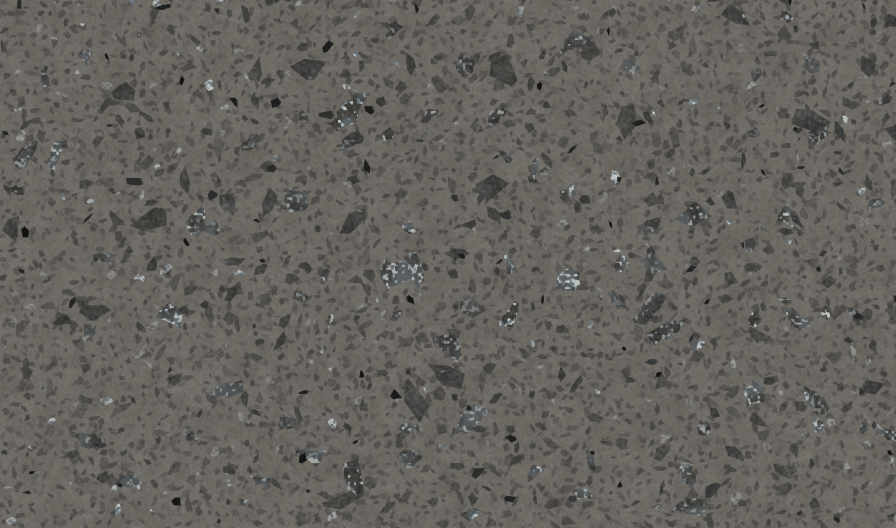
This texture is drawn by a WebGL 1 fragment shader. Its source:

```glsl
precision highp float;
uniform vec2 u_resolution;

#define FINE_CELL 0.0185
#define CHIP_CELL 0.034
#define CRYSTAL_CELL 0.076
#define SHARD_CELL 0.092
#define FLECK_CELL 0.046
#define SPARKLE_SCALE 165.0
#define EDGE_SOFTNESS 0.0006
#define RESIN vec3(0.426, 0.411, 0.389)
#define SMOKE vec3(0.295, 0.288, 0.275)
#define SLATE vec3(0.205, 0.217, 0.213)
#define BLUE_GREY vec3(0.39, 0.44, 0.47)
#define GLINT vec3(0.76, 0.78, 0.77)

vec3 hash3(vec2 p) {
  vec3 q = fract(p.xyx * vec3(0.1031, 0.1030, 0.0973));
  q += dot(q, q.yxz + 33.33);
  return fract((q.xxy + q.yzz) * q.zyx);
}

float noise(vec2 p) {
  vec2 i = floor(p), f = fract(p);
  f = f * f * (3.0 - 2.0 * f);
  float low = mix(hash3(i).x, hash3(i + vec2(1.0, 0.0)).x, f.x);
  float high = mix(hash3(i + vec2(0.0, 1.0)).x, hash3(i + 1.0).x, f.x);
  return mix(low, high, f.y);
}

// Irregular convex polygon cut by five randomly turned planes
float polygon(vec2 p, float radius, vec2 seed) {
  float d = -1.0;
  for (int i = 0; i < 5; i++) {
    float k = float(i);
    vec3 h = hash3(seed + k * 7.3);
    float a = (k + 0.7 * h.x) * 1.2566;
    d = max(d, dot(p, vec2(cos(a), sin(a))) - radius * (0.6 + 0.5 * h.y));
  }
  return d;
}

// Scattered grains: x = signed distance, yz = random values of the nearest one
vec3 grains(vec2 uv, float cell, float density, vec2 radii, float stretch, float seed) {
  vec2 home = floor(uv / cell);
  vec3 nearest = vec3(1.0, 0.0, 0.0);
  for (int y = -1; y <= 1; y++) {
    for (int x = -1; x <= 1; x++) {
      vec2 id = home + vec2(float(x), float(y));
      vec2 key = id + seed;
      vec3 place = hash3(key);
      vec3 form = hash3(key + 51.7);
      if (place.z > density) continue;
      vec2 p = uv - (id + 0.1 + 0.8 * place.xy) * cell;
      float a = form.x * 6.2832;
      p = mat2(cos(a), sin(a), -sin(a), cos(a)) * p;
      float s = mix(1.0, stretch, form.y);
      float radius = mix(radii.x, radii.y, form.z * form.z);
      float d = polygon(vec2(p.x / s, p.y * s), radius, key + 19.1);
      if (d < nearest.x) nearest = vec3(d, hash3(key + 87.3).xy);
    }
  }
  return nearest;
}

float cover(float d) {
  float w = EDGE_SOFTNESS + 0.5 / u_resolution.y;
  return 1.0 - smoothstep(-w, w, d);
}

void main() {
  vec2 uv = gl_FragCoord.xy / u_resolution.y;
  float grit = noise(uv * 210.0 + 11.0);
  float cloud = noise(uv * 38.0 + 70.0);
  float ragged = noise(uv * 95.0 + 40.0) - 0.5;

  // Resin ground with faint mottling
  vec3 color = RESIN + 0.04 * (cloud - 0.5) + 0.045 * (grit - 0.5);

  // Fine and middle-sized smoky chips
  vec3 g = grains(uv, FINE_CELL, 0.85, vec2(0.004, 0.0082), 1.55, 100.0);
  color = mix(color, SMOKE + 0.07 * (grit - 0.5), cover(g.x) * mix(0.2, 0.95, g.y));
  g = grains(uv, CHIP_CELL, 0.48, vec2(0.0055, 0.0125), 1.6, 300.0);
  vec3 chip = mix(SMOKE, SLATE, g.z) + 0.08 * (grit - 0.5);
  color = mix(color, chip, cover(g.x) * mix(0.35, 1.0, g.y));

  // Large crystals, part plain and part strewn with sparkle
  g = grains(uv, CRYSTAL_CELL, 0.5, vec2(0.011, 0.027), 1.5, 500.0);
  float glittery = smoothstep(0.25, 0.5, g.y);
  float body = cover(g.x + 0.008 * ragged * glittery);
  vec3 crystal = mix(SLATE, SMOKE, g.z * 0.8) + 0.09 * (cloud - 0.5) + 0.1 * (grit - 0.5);
  crystal = mix(crystal, BLUE_GREY, glittery * 0.5 * smoothstep(0.35, 0.8, cloud));
  float sparkle = smoothstep(0.52, 0.78, noise(uv * SPARKLE_SCALE + 5.0));
  vec3 glint = mix(BLUE_GREY, GLINT, smoothstep(0.2, 0.7, grit));
  crystal = mix(crystal, glint, sparkle * glittery * mix(0.5, 1.0, g.z));
  color = mix(color, crystal, body * mix(0.75, 1.0, g.z));

  // Pale broken flecks
  g = grains(uv, FLECK_CELL, 0.32, vec2(0.003, 0.009), 1.6, 700.0);
  float fleck = cover(g.x + 0.01 * ragged) * mix(0.2, 1.0, g.y * g.y);
  color = mix(color, mix(BLUE_GREY, GLINT, smoothstep(0.2, 0.8, grit)), fleck);

  // Near-black slivers
  g = grains(uv, SHARD_CELL, 0.36, vec2(0.004, 0.011), 1.7, 900.0);
  color = mix(color, SLATE * mix(0.25, 0.9, g.z), cover(g.x) * 0.95);

  gl_FragColor = vec4(color, 1.0);
}
```
